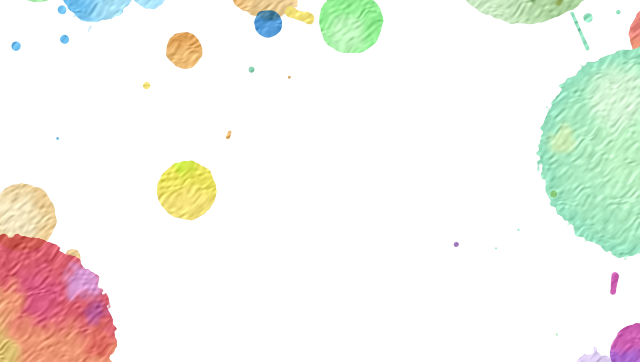
A WebGL 1 fragment shader for this background:

```glsl
precision highp float;
uniform vec2 u_resolution;

#define CANVAS vec2(100., 56.7)
#define GRAIN .2
#define MOTTLE .09
#define BLEED 2.6
#define SKY vec3(.42, .74, .93)
#define SAND vec3(.92, .8, .58)
#define OCHRE vec3(.92, .73, .46)
#define MINT vec3(.58, .88, .75)
#define LEMON vec3(.95, .88, .47)
#define ORCHID vec3(.81, .38, .7)
#define CORAL vec3(.93, .59, .46)
#define PALE_GREEN vec3(.74, .95, .77)

vec2 p, q;     // canvas position, and the same with bleeding pigment
float wobble;  // signed edge roughness
vec3 ink;      // current color
vec4 c;        // painted color and pigment coverage

float hash(vec2 v) {
  vec3 h = fract(v.xyx * .1031);
  h += dot(h, h.yzx + 33.33);
  return fract((h.x + h.y) * h.z);
}

float noise(vec2 v) {
  vec2 i = floor(v), f = fract(v);
  f = f * f * (3. - 2. * f);
  return mix(mix(hash(i), hash(i + vec2(1, 0)), f.x),
             mix(hash(i + vec2(0, 1)), hash(i + 1.), f.x), f.y);
}

float fbm(vec2 v) {
  return .6 * noise(v) + .4 * noise(v * 2.2 + 17.);
}

// Short slanted bristle marks
float bristle(vec2 v) {
  vec2 r = mat2(.77, -.64, .64, .77) * v;
  return noise(r * vec2(.9, 2.1) + 2. * noise(v * .5));
}

float blob(float x, float y, float radius, float rough) {
  return length(p - vec2(x, y)) - radius + rough * wobble;
}

float stroke(vec2 a, vec2 b, float radius) {
  vec2 ab = b - a;
  float t = clamp(dot(p - a, ab) / dot(ab, ab), 0., 1.);
  return length(p - a - t * ab) - radius * (1. + .3 * wobble);
}

// Soft patch of another color in the current ink
void tint(float x, float y, float radius, vec3 color) {
  float d = length(q - vec2(x, y));
  ink = mix(color, ink, smoothstep(.3 * radius, radius, d));
}

void paint(float d, vec3 color) {
  float px = 60. / u_resolution.x;
  c = mix(vec4(color, 1.), c, smoothstep(-px, px, d));
}

void spot(float x, float y, float radius, vec3 color) {
  paint(blob(x, y, radius, .15 * radius), color);
}

void main() {
  p = gl_FragCoord.xy / u_resolution * CANVAS;
  q = p + BLEED * (vec2(fbm(p * .45), fbm(p * .45 + 40.)) - .5);
  wobble = 1.3 * noise(p * .6 + 5.) + .9 * noise(p * 1.5) - 1.1;
  c = vec4(1, 1, 1, 0);

  // Upper edge, left to right
  paint(blob(5.9, 61.3, 4.95, .1), vec3(.7, .95, .7));
  float sky = min(blob(15., 59.1, 5.9, .5), blob(23.4, 58.1, 2.8, .3));
  ink = mix(SKY, vec3(.66, .88, .97), smoothstep(11., 18., q.x));
  paint(min(sky, blob(9.7, 55.2, .7, .1)), ink);
  paint(stroke(vec2(14.2, 52.6), vec2(13.8, 51.8), .12), mix(SKY, vec3(1), .6));
  float sand = blob(41.7, 60., 6.25, .4);
  paint(sand, mix(OCHRE, SAND, smoothstep(37., 41., q.x)));
  paint(stroke(vec2(45.3, 54.9), vec2(48.3, 53.8), .75), LEMON);
  ink = mix(vec3(.29, .5, .62), vec3(.33, .61, .85), smoothstep(-.4, .4, sand));
  paint(blob(41.8, 53., 2.2, .2), ink);
  ink = vec3(.58, .94, .58);
  tint(54., 51.5, 4.5, vec3(.74, .97, .73));
  paint(max(blob(54.8, 53.3, 4.95, .2), 48.4 - p.y), ink);
  ink = mix(vec3(.8, .92, .77), vec3(.68, .83, .62), smoothstep(76., 88., q.x));
  tint(83.4, 56.9, .9, vec3(.45, .62, .38));
  tint(87.5, 57., 1.3, vec3(.56, .66, .35));
  paint(blob(82., 66.5, 13.5, .3), ink);
  paint(stroke(vec2(89.4, 54.6), vec2(91.8, 49.1), .25), MINT);

  // Round drops in the open area
  ink = mix(OCHRE, vec3(.88, .64, .36), smoothstep(48., 51., q.y));
  paint(blob(28.8, 48.8, 2.8, .2), ink);
  ink = mix(LEMON, vec3(.93, .9, .38), smoothstep(25., 29., q.y));
  tint(28.5, 30.8, 2.6, vec3(.8, .9, .27));
  paint(blob(29.2, 26.9, 4.6, .25), ink);

  // Lower left: pale drop under a layered red wash
  float drop = blob(3.5, 22.6, 5.3, .25);
  ink = SAND;
  tint(2.5, 22.5, 6., vec3(.96, .91, .76));
  paint(drop, ink);
  spot(11.3, 16.4, 1.25, SAND);
  ink = mix(CORAL, vec3(.85, .37, .43), smoothstep(5., 10., q.y + .2 * q.x));
  tint(6., 10.5, 5.5, vec3(.86, .37, .51));
  tint(1., 9.5, 4., CORAL);
  ink = mix(vec3(.86, .75, .45), ink, smoothstep(2., 5.5, q.x + .45 * q.y));
  tint(13.3, 12.6, 4.3, vec3(.86, .61, .83));
  tint(15.1, 7.4, 2.8, vec3(.72, .35, .57));
  tint(16., 2.7, 3.5, vec3(.87, .42, .38));
  ink = mix(vec3(.79, .34, .31), ink, smoothstep(-.5, .3, drop));
  paint(blob(1.6, 3.7, 16.2, .9), ink);

  // Right edge
  ink = mix(CORAL, vec3(.91, .53, .49), smoothstep(49., 52., q.y));
  paint(blob(102.6, 51.2, 4.4, .3), ink);
  ink = MINT;
  tint(101.5, 34., 17., PALE_GREEN);
  ink = mix(ink, PALE_GREEN, .4);
  tint(96.5, 41.5, 6.5, vec3(.84, .97, .84));
  tint(87.5, 34.5, 3., vec3(.81, .94, .73));
  float rim = blob(100.5, 32.8, 16.3, .8);
  paint(rim, mix(ink, MINT, .8 * smoothstep(-3., 0., rim)));
  spot(86.5, 26.3, .5, vec3(.48, .73, .42));
  paint(stroke(vec2(96.1, 13.5), vec2(95.8, 11.), .5), ORCHID);
  float spike = stroke(vec2(93, 0), vec2(93., 2.1), .25);
  paint(min(blob(92.8, -1.2, 2.6, .8), spike), vec3(.88, .82, .96));
  ink = mix(vec3(.67, .4, .8), ORCHID, smoothstep(.5, 3., q.y));
  paint(blob(100., 1.5, 4.55, .25), ink);

  // Fine splashes
  spot(2.5, 49.5, .72, SKY);
  spot(10.1, 50.5, .68, SKY);
  spot(9., 35., .2, SKY);
  spot(22.9, 43.3, .52, LEMON);
  spot(39.3, 45.8, .48, MINT * .93);
  spot(45.2, 44.6, .22, OCHRE);
  paint(stroke(vec2(35.9, 36.), vec2(35.6, 35.2), .3), OCHRE);
  spot(71.3, 18.4, .4, vec3(.7, .55, .8));
  spot(81., 20.7, .17, MINT);
  spot(77.5, 17.8, .14, MINT);
  spot(87., 4.3, .18, PALE_GREEN);
  spot(97.7, 16.2, .2, PALE_GREEN);
  spot(91.9, 53.9, .7, MINT);
  spot(96.6, 54.8, .33, MINT);

  // Raised grain and slow pigment variation on painted areas
  float relief = bristle(p) - bristle(p + vec2(.22, -.22));
  float tone = GRAIN * relief + MOTTLE * (fbm(p * .9 + 9.) - .5);
  gl_FragColor = vec4(clamp(c.rgb + c.a * tone, 0., 1.), 1);
}
```
